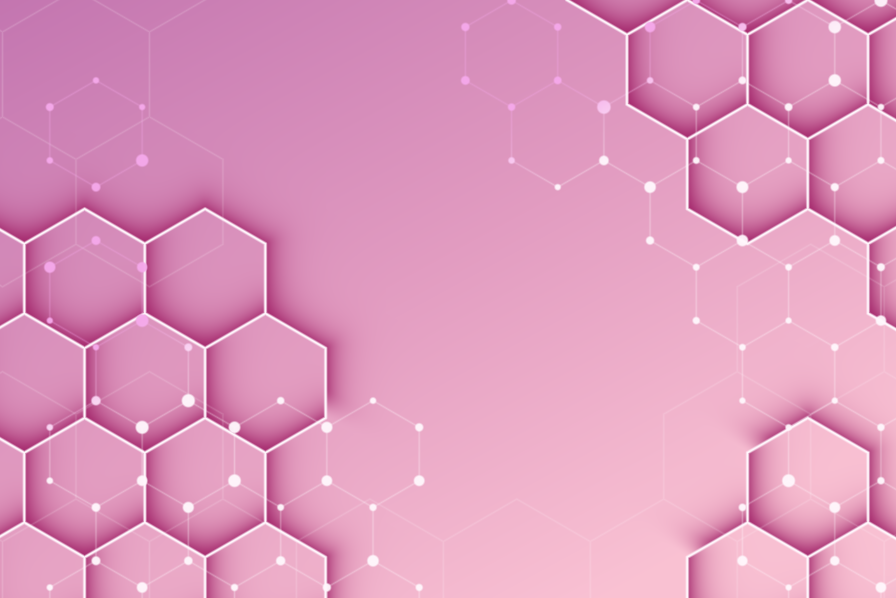
A Shadertoy shader for this background:

```glsl
// Pink gradient with clusters of raised, white-rimmed hexagons, plus two finer
// hexagonal nets, one of them dotted. Each layer is a hexagonal grid whose
// cells are switched on by a rule; edges and shadows come from distances.

const int PANELS = 0, NET = 1, GHOST = 2;
const float SQRT3 = 1.7320508;
const float ASPECT = 1.5;

// Grid origin (canvas heights, from the upper left) and apothem
const vec3 PANEL_GRID = vec3(0.1416, 0.4658, 0.1009);
const vec3 NET_GRID   = vec3(0.8564, 0.0898, 0.0773);
const vec3 GHOST_GRID = vec3(0.8652, 0.9766, 0.1230);

const vec3 ORCHID  = vec3(0.765, 0.46, 0.69);
const vec3 ROSE    = vec3(0.885, 0.61, 0.755);
const vec3 BLUSH   = vec3(0.975, 0.755, 0.825);
const vec3 MAGENTA = vec3(0.64, 0.15, 0.42);
const vec3 LILAC   = vec3(0.96, 0.66, 0.92);
const vec3 WHITE   = vec3(1.0, 0.97, 0.99);

const float ROSE_AT = 0.46, BLUSH_AT = 0.85;
const float RIM_WIDTH = 0.0022, NET_WIDTH = 0.0011, SOFTNESS = 0.0022;
const float SHADOW_REACH = 0.023, SHADOW_STRENGTH = 0.9, SHADOW_FADE = 0.45;
const float NET_OPACITY = 0.34, GHOST_OPACITY = 0.18;
const float DOT_MIN = 0.005, DOT_MAX = 0.0112;

struct Cell { vec2 local; vec2 id; };   // id: half-column, row

float hash(vec2 p) {
    return fract(sin(dot(p, vec2(127.1, 311.7))) * 4375.85);
}

// Nearest cell among two interleaved rectangular lattices
Cell findCell(vec2 q) {
    vec2 period = vec2(2.0, 2.0 * SQRT3), halfStep = 0.5 * period;
    vec2 a = period * floor(q / period + 0.5);
    vec2 b = period * floor(q / period) + halfStep;
    vec2 center = length(q - a) < length(q - b) ? a : b;
    return Cell(q - center, floor(center / halfStep + 0.5));
}

// Which cells of a layer are drawn
bool isActive(int layer, vec2 id) {
    float col = id.x, row = id.y;
    if (layer == PANELS) {
        bool left = row >= 0.0 && col <= 3.0;
        bool upperRight = row < 0.0 ? col >= 12.0 + row : row < 1.0 && col >= 14.0;
        bool lowerRight = row >= 2.0 && col >= 11.0 && col <= 13.0;
        return left || upperRight || lowerRight;
    }
    if (layer == NET) {
        bool left = col >= -9.0 && (row >= 5.0 ? col <= -3.0
                  : row > 0.0 && row != 2.0 && col <= -8.0);
        bool right = col >= (row < 2.0 ? row : min(row + 2.0, 6.0));
        return left || (right && row >= 0.0 && !(row == 0.0 && col == 2.0));
    }
    bool left = col <= -5.0 && row != -2.0;
    bool right = row >= -2.0 && col >= (row >= 0.0 ? -4.0 : 2.0 - row);
    return left || right;
}

vec2 direction(float angle) { return vec2(cos(angle), sin(angle)); }

vec2 neighbor(vec2 id, int k) {
    vec2 n = direction(radians(60.0 * float(k)));
    return id + floor(vec2(2.0, 2.0 / SQRT3) * n + 0.5);
}

// x: distance to the nearest drawn edge, y: light left by the shadows
vec2 edges(int layer, Cell cell, float size) {
    vec2 result = vec2(1e3, 1.0);
    bool self = isActive(layer, cell.id);
    // Outside a cluster, shadows die out toward an open lower left side
    bool closed = self || isActive(layer, neighbor(cell.id, 2));
    float gap = 1.0 - dot(cell.local, direction(radians(120.0)));
    float fade = closed ? 1.0 : smoothstep(0.0, SHADOW_FADE, gap);
    for (int k = 0; k < 6; k++) {
        if (!self && !isActive(layer, neighbor(cell.id, k))) continue;
        vec2 n = direction(radians(60.0 * float(k)));
        float along = abs(dot(cell.local, vec2(-n.y, n.x)));
        float d = size * length(vec2(dot(cell.local, n) - 1.0, max(along - 1.0 / SQRT3, 0.0)));
        result.x = min(result.x, d);
        // Shadows rise from the left and the two lower edges
        if (k >= 1 && k <= 3) result.y *= 1.0 - fade * SHADOW_STRENGTH * exp(-d / SHADOW_REACH);
    }
    return result;
}

// Signed distance to the dots on the net's vertices
float dots(Cell cell, float size) {
    float d = 1e3;
    for (int k = 0; k < 6; k++) {
        if (!isActive(NET, cell.id) && !isActive(NET, neighbor(cell.id, k))
            && !isActive(NET, neighbor(cell.id, k + 1))) continue;
        vec2 v = direction(radians(60.0 * float(k) + 30.0)) * 2.0 / SQRT3;
        vec2 key = floor(vec2(cell.id.x + v.x, 3.0 * cell.id.y + SQRT3 * v.y) + 0.5);
        float h = hash(key);
        d = min(d, size * length(cell.local - v) - mix(DOT_MIN, DOT_MAX, h * h));
    }
    return d;
}

float cover(float d) {
    float soft = max(SOFTNESS, 0.8 / iResolution.y);
    return 1.0 - smoothstep(-soft, soft, d);
}

void mainImage(out vec4 fragColor, in vec2 fragCoord) {
    vec2 uv = fragCoord / iResolution.xy;
    vec2 p = vec2(uv.x * ASPECT, 1.0 - uv.y);
    Cell panel = findCell((p - PANEL_GRID.xy) / PANEL_GRID.z);
    Cell net   = findCell((p - NET_GRID.xy) / NET_GRID.z);
    Cell ghost = findCell((p - GHOST_GRID.xy) / GHOST_GRID.z);

    // Diagonal backdrop and panel shadows
    float t = 0.45 * uv.x + 0.55 * p.y;
    vec3 color = mix(ORCHID, ROSE, clamp(t / ROSE_AT, 0.0, 1.0));
    color = mix(color, BLUSH, clamp((t - ROSE_AT) / (BLUSH_AT - ROSE_AT), 0.0, 1.0));
    vec2 rim = edges(PANELS, panel, PANEL_GRID.z);
    color = mix(MAGENTA, color, rim.y);

    // Fine nets, bright rims, then dots
    vec3 ink = mix(LILAC, WHITE, smoothstep(0.36, 0.46, t));
    color = mix(color, WHITE, GHOST_OPACITY * cover(edges(GHOST, ghost, GHOST_GRID.z).x - NET_WIDTH));
    color = mix(color, ink, NET_OPACITY * cover(edges(NET, net, NET_GRID.z).x - NET_WIDTH));
    color = mix(color, WHITE, cover(rim.x - RIM_WIDTH));
    color = mix(color, ink, 0.95 * cover(dots(net, NET_GRID.z)));
    fragColor = vec4(color, 1.0);
}
```
